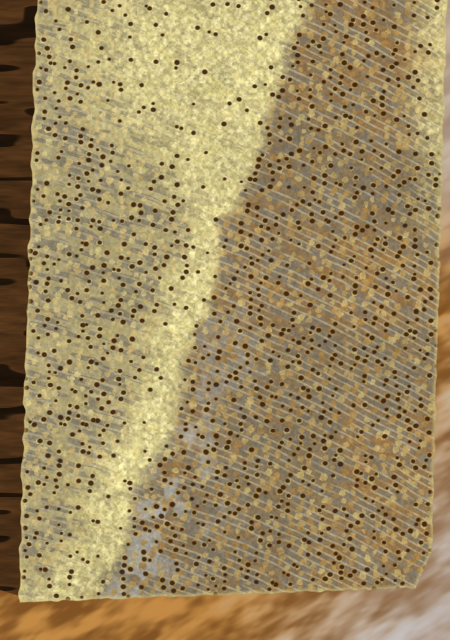
Write a WebGL 2 fragment shader that draws this texture.

```glsl
#version 300 es
precision highp float;
// Sawn end grain of a wood block: open pores, pale rays and a yellow sapwood band on a blurred table.
uniform vec2 u_resolution;
out vec4 outColor;

const float ROW_HEIGHT = 0.0112;   // spacing of the rays
const float PORE_PITCH = 0.0165;   // spacing of pores along a row
const float PORE_RADIUS = 0.0036;
const float PORE_CHANCE = 0.46;
const float FLECK_CHANCE = 0.85;
const float GRIT = 0.26;           // strength of the fine saw texture
const vec3 SAPWOOD = vec3(0.83, 0.78, 0.52);
const vec3 SAP_LIGHT = vec3(0.90, 0.86, 0.62);
const vec3 OLIVE = vec3(0.68, 0.63, 0.44);
const vec3 HEARTWOOD = vec3(0.53, 0.45, 0.33);
const vec3 GREY_FIBRE = vec3(0.49, 0.46, 0.40);
const vec3 RAY = vec3(0.68, 0.64, 0.52);
const vec3 TAN = vec3(0.64, 0.48, 0.25);
const vec3 PORE = vec3(0.22, 0.13, 0.05);
const vec3 BARK = vec3(0.28, 0.18, 0.09);
const vec3 SHEEN = vec3(0.70, 0.70, 0.68);

vec2 hash2(vec2 cell) {
  uvec2 h = uvec2(ivec2(floor(cell))) * 1664525u + 1013904223u;
  h.x += h.y * 1664525u;
  h.y += h.x * 1664525u;
  h ^= h >> 16u;
  h.x += h.y * 1664525u;
  h.y += h.x * 1664525u;
  h ^= h >> 16u;
  return vec2(h & 65535u) / 65535.0;
}

float noise(vec2 p) {
  vec2 i = floor(p), f = fract(p);
  f = f * f * (3.0 - 2.0 * f);
  return mix(mix(hash2(i).x, hash2(i + vec2(1, 0)).x, f.x),
             mix(hash2(i + vec2(0, 1)).x, hash2(i + vec2(1, 1)).x, f.x), f.y);
}

float fbm(vec2 p) {
  return 0.55 * noise(p) + 0.3 * noise(p * 2.1 + 7.0) + 0.15 * noise(p * 4.3 + 19.0);
}

// Signed distance to the left of the heartwood border.
float sapSide(vec2 p) {
  return 0.135 + 0.35 * p.y - p.x + 0.09 * (fbm(p * 11.0) - 0.5);
}

float sapAmount(vec2 p) {
  float side = sapSide(p);
  float width = mix(0.07, 0.34, smoothstep(0.6, 1.0, p.y));
  float band = smoothstep(-0.015, 0.02, side) * (1.0 - smoothstep(width * 0.6, width * 1.5, side));
  float rim = smoothstep(0.61, 0.69, p.x + 0.05 * (fbm(p * 14.0) - 0.5)) * smoothstep(0.5, 0.85, p.y);
  float foot = smoothstep(0.14, 0.07, p.y) * smoothstep(0.0, 0.05, side) * 0.7;
  return max(band, max(rim * 0.8, foot));
}

vec3 tableColor(vec2 p) {
  vec2 streak = vec2(p.x + 0.6 * p.y, p.y - 0.6 * p.x);
  float n = fbm(streak * vec2(14.0, 38.0));
  vec3 c = mix(vec3(0.50, 0.32, 0.14), vec3(0.76, 0.54, 0.27), smoothstep(0.25, 0.75, n));
  float haze = smoothstep(0.3, 0.7, p.x - 0.7 * p.y + 0.3 * (n - 0.5));
  haze = max(haze, 0.75 * smoothstep(0.5, 0.75, p.y) * smoothstep(0.5, 0.68, p.x));
  return mix(c, mix(vec3(0.66, 0.57, 0.50), vec3(0.80, 0.79, 0.79), n), haze);
}

vec3 barkColor(vec2 p) {
  float n = fbm(p * vec2(22.0, 130.0));
  float crack = smoothstep(0.72, 0.82, noise(p * vec2(18.0, 75.0) + 31.0));
  return BARK * (0.7 + 0.65 * n) * (1.0 - 0.6 * crack);
}

vec3 faceColor(vec2 p, float px) {
  // Fibre coordinates: rows sink to the right and steepen across the face.
  float slope = 0.24 + 0.5 * p.x;
  vec2 q = vec2(p.x, p.y + 0.24 * p.x + 0.25 * p.x * p.x + 0.004 * noise(p * 26.0));
  vec2 grid = q / vec2(PORE_PITCH, ROW_HEIGHT);
  float sap = sapAmount(p);
  float side = sapSide(p);
  float heart = smoothstep(0.01, -0.03, side);
  float blotch = fbm(p * 7.0 + 3.0);

  // Ground wood with grey fibre dashes between the rays.
  vec3 c = mix(OLIVE, HEARTWOOD, heart);
  c = mix(c, vec3(0.58, 0.43, 0.25), heart * smoothstep(0.45, 0.75, blotch) * 0.6);
  c = mix(c, SAPWOOD, sap);
  float dash = smoothstep(0.42, 0.62, noise(vec2(q.x * 42.0, grid.y * 1.5 + 11.0)));
  c = mix(c, GREY_FIBRE, dash * mix(0.72, 0.2, sap));
  float patchy = smoothstep(0.45, 0.62, fbm(p * 34.0)) * smoothstep(-0.16, -0.03, side);
  c = mix(c, SHEEN, patchy * heart * smoothstep(0.65, 0.2, p.y) * (1.0 - sap) * 0.75);

  // Thin pale rays on the row borders.
  float rayDist = (0.5 - abs(fract(grid.y) - 0.5)) * ROW_HEIGHT;
  float ray = 1.0 - smoothstep(0.0006, 0.0014 + px, rayDist);
  ray *= smoothstep(0.2, 0.5, noise(vec2(q.x * 30.0, floor(grid.y + 0.5) * 3.0)));
  c = mix(c, mix(RAY, SAP_LIGHT, sap * 0.7), ray * 0.75);

  // Scattered filled vessels (flecks) and open pores.
  float ragged = 0.0032 * (noise(p * 330.0) - 0.5);
  float pore = 0.0;
  for (int j = -1; j <= 1; j++) {
    for (int i = -1; i <= 1; i++) {
      vec2 cell = floor(grid) + vec2(i, j);
      vec2 place = hash2(cell), kind = hash2(cell + 517.0), look = hash2(cell + 911.0);
      vec2 center = cell + mix(vec2(0.12, 0.32), vec2(0.88, 0.68), place);
      vec2 d = (grid - center) * vec2(PORE_PITCH, ROW_HEIGHT);
      d.y -= slope * d.x;
      float localSap = sapAmount(p - d);
      float size = PORE_RADIUS * mix(0.65, 1.15, look.x);
      float r = length(d * vec2(0.88, 1.0));
      float open = step(kind.x, PORE_CHANCE * (1.0 - 0.72 * localSap));
      float fleck = 1.0 - smoothstep(-px, px, length(d + 0.0015 * (look - 0.5)) - size * 1.4 + ragged);
      vec3 fill = mix(mix(TAN, vec3(0.77, 0.69, 0.44), look.y), SAP_LIGHT, max(localSap, 0.45 * (1.0 - heart)));
      c = mix(c, fill, fleck * step(kind.y, FLECK_CHANCE) * 0.8);
      pore = max(pore, open * (1.0 - smoothstep(-px, px, r - size * 0.92)));
    }
  }
  float grit = noise(p * 210.0) * 0.6 + noise(p * 390.0 + 5.0) * 0.4 - 0.5;
  c *= 1.0 + GRIT * grit * (1.0 + 0.5 * sap) + 0.14 * (blotch - 0.5);
  return mix(c, PORE, pore * 0.92);
}

void main() {
  float px = 1.0 / u_resolution.y;
  vec2 p = gl_FragCoord.xy * px;
  float jag = 0.005 * (noise(vec2(p.y * 70.0, 2.0)) - 0.5);
  float leftEdge = 0.027 + 0.03 * p.y + jag;
  float rightEdge = 0.671 + 0.027 * p.y + jag * 0.6;
  float bottomEdge = 0.058 + 0.036 * p.x + 0.003 * (noise(vec2(p.x * 90.0, 8.0)) - 0.5);
  float bevel = dot(p - vec2(0.651, 0.085), vec2(0.914, -0.405));
  float face = max(max(leftEdge - p.x, p.x - rightEdge), max(bottomEdge - p.y, bevel));
  float bark = max(p.x - leftEdge, 0.07 + 0.3 * (0.027 - p.x) - p.y);

  vec3 c = tableColor(p);
  c = mix(c, barkColor(p), 1.0 - smoothstep(-px, px, bark));
  vec3 wood = faceColor(p, px);
  wood = mix(wood, SAPWOOD, 0.5 * smoothstep(-0.007, -0.001, face));
  c = mix(c, wood, 1.0 - smoothstep(-px, px, face));
  outColor = vec4(c, 1.0);
}
```
